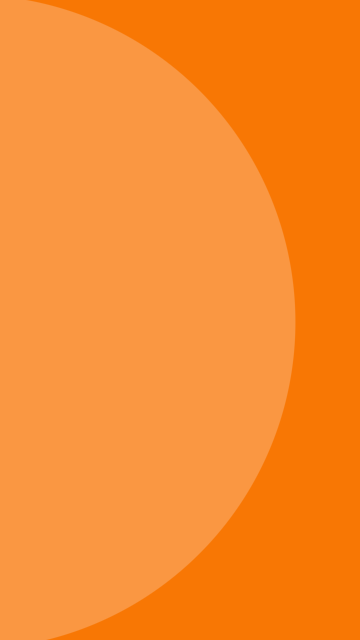
This background is drawn by a Shadertoy shader. Its source:

```glsl
// Draws a large pale orange disc entering from the left over a deep orange ground.

// Lengths are in canvas heights
#define DISC_CENTER vec2(-0.0499, 0.4967)
#define DISC_RADIUS 0.5115
#define DISC_COLOR vec3(0.98, 0.592, 0.26)
#define GROUND_COLOR vec3(0.973, 0.467, 0.016)

// Signed distance to a circle, negative inside
float circleDistance(vec2 point, vec2 center, float radius) {
    return length(point - center) - radius;
}

void mainImage(out vec4 fragColor, in vec2 fragCoord) {
    vec2 point = fragCoord / iResolution.y;
    float pixel = 1.0 / iResolution.y;

    // Disc with an edge softened over about one pixel
    float disc = circleDistance(point, DISC_CENTER, DISC_RADIUS);
    float coverage = 1.0 - smoothstep(-0.75 * pixel, 0.75 * pixel, disc);

    fragColor = vec4(mix(GROUND_COLOR, DISC_COLOR, coverage), 1.0);
}
```
